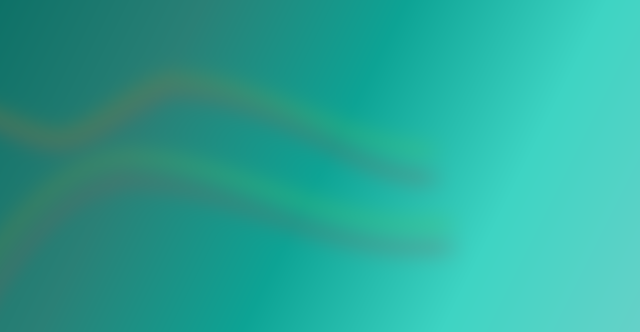
This background is drawn by a WebGL 1 fragment shader. Its source:

```glsl
precision highp float;
// Teal diagonal gradient with two soft ribbons flowing in from the left.
// The gradient blends five even stops; each ribbon is a blurred green crest
// with a muted shadow below it, shaded by distance to a height curve.

uniform vec2 u_resolution;

// Curve heights, measured down from the top in canvas heights.
float upperCurve(float x) {
  return 0.333 + 0.075 * smoothstep(-0.1, 0.18, x)
               - 0.168 * smoothstep(0.17, 0.54, x)
               + 0.212 * smoothstep(0.52, 1.32, x);
}

float lowerCurve(float x) {
  float rise = max(0.4 - x, 0.0);
  return 0.475 + 1.64 * rise * rise + 0.2 * smoothstep(0.38, 1.25, x);
}

// Approximate distance below a curve, from its height and slope.
float distanceBelow(float y, float height, float nextHeight) {
  float slope = (nextHeight - height) / 0.01;
  return (y - height) / sqrt(1.0 + slope * slope);
}

float softBand(float d, float width) {
  return exp(-d * d / (width * width));
}

vec3 diagonalGradient(float t) {
  float s = clamp(t, 0.0, 1.0) * 4.0;
  vec3 color = mix(vec3(0.055, 0.445, 0.405), vec3(0.165, 0.502, 0.463), clamp(s, 0.0, 1.0));
  color = mix(color, vec3(0.05, 0.64, 0.582), clamp(s - 1.0, 0.0, 1.0));
  color = mix(color, vec3(0.243, 0.832, 0.765), clamp(s - 2.0, 0.0, 1.0));
  return mix(color, vec3(0.4, 0.82, 0.784), clamp(s - 3.0, 0.0, 1.0));
}

// Lays the shadow, then the crest, which turns from olive to green between
// the two greening positions; both fade out at the right end.
vec3 addRibbon(vec3 color, float x, float d, float shadowOffset, vec2 greening, float end) {
  float fade = 1.0 - smoothstep(end - 0.07, end + 0.07, x);
  vec3 crest = mix(vec3(0.45, 0.51, 0.25), vec3(0.28, 0.76, 0.42),
                   smoothstep(greening.x, greening.y, x));
  color = mix(color, vec3(0.53, 0.37, 0.36), 0.18 * fade * softBand(d - shadowOffset, 0.046));
  return mix(color, crest, 0.21 * fade * softBand(d, 0.046));
}

void main() {
  // Origin at the top left, one unit per canvas height.
  vec2 p = gl_FragCoord.xy / u_resolution.y;
  p.y = 1.0 - p.y;
  float aspect = u_resolution.x / u_resolution.y;

  vec3 color = diagonalGradient((p.x + 0.5 * p.y) / (aspect + 0.5) - 0.005);

  float upper = distanceBelow(p.y, upperCurve(p.x), upperCurve(p.x + 0.01));
  float lower = distanceBelow(p.y, lowerCurve(p.x), lowerCurve(p.x + 0.01));
  float upperOffset = 0.02 + 0.025 * p.x + 0.032 * smoothstep(0.8, 1.25, p.x);
  color = addRibbon(color, p.x, upper, upperOffset, vec2(0.3, 1.25), 1.31);
  color = addRibbon(color, p.x, lower, 0.07, vec2(-0.1, 0.9), 1.36);

  gl_FragColor = vec4(color, 1.0);
}
```
